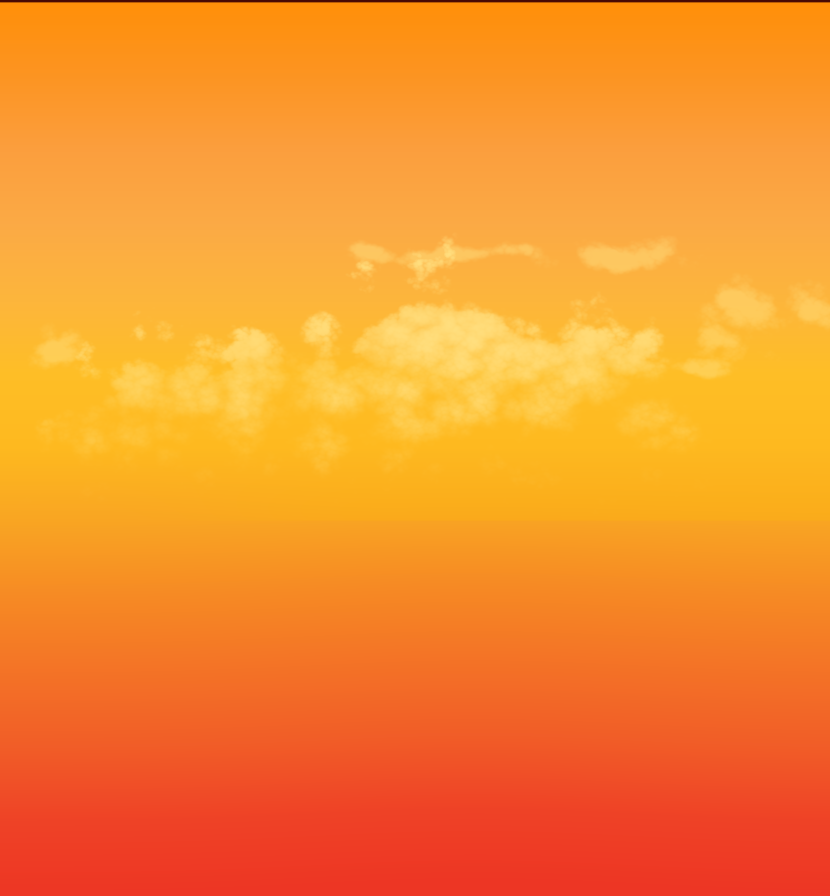
Write a Shadertoy shader that draws this background.

```glsl
// A warm sunset sky: orange at the top, golden at the middle, red at the foot,
// crossed by one soft cloud bank. The sky blends evenly spaced colour stops;
// cellular billows roughen a ridge profile and a few elliptical wisps.

const vec3 SKY[13] = vec3[](
    vec3(1.0, .56, .03), vec3(.99, .58, .13), vec3(.985, .62, .24),
    vec3(.985, .665, .27), vec3(.99, .71, .235), vec3(.995, .745, .15),
    vec3(.995, .725, .12), vec3(.975, .645, .135), vec3(.965, .54, .14),
    vec3(.955, .45, .15), vec3(.945, .365, .155), vec3(.935, .26, .15),
    vec3(.93, .21, .14));

// Cloud top, as depth below the upper edge, every 1/24 of the height
const float RIDGE[19] = float[](
    .475, .414, .390, .361, .367, .375, .344, .332, .349, .306,
    .281, .281, .310, .328, .333, .349, .358, .378, .470);

// Detached wisps: centre (x, depth) and radii
const vec4 WISPS[8] = vec4[](
    vec4(.058, .386, .034, .026), vec4(.500, .284, .120, .011),
    vec4(.692, .287, .090, .019), vec4(.835, .346, .046, .034),
    vec4(.822, .385, .054, .024), vec4(.775, .417, .055, .016),
    vec4(.920, .338, .042, .030), vec4(.405, .281, .026, .011));

const vec3 CLOUD_LIGHT = vec3(1.0, .875, .50);
const vec3 TOP_LINE = vec3(.28, .03, .01);

vec2 hash2(vec2 cell) {
    vec2 q = vec2(dot(cell, vec2(127.1, 311.7)), dot(cell, vec2(269.5, 183.3)));
    return fract(sin(q) * 43758.5);
}

// Smoothed squared distance to the nearest scattered point
float cellular(vec2 p) {
    vec2 cell = floor(p), f = fract(p);
    float sum = 0.0;
    for (int y = -1; y <= 1; y++)
    for (int x = -1; x <= 1; x++) {
        vec2 o = vec2(x, y);
        vec2 d = o + hash2(cell + o) - f;
        sum += exp(-8.0 * dot(d, d));
    }
    return -log(sum + .001) / 8.0;
}

// Layered cellular noise, roughly centred on zero
float billows(vec2 p) {
    float sum = 0.0, weight = .5;
    for (int i = 0; i < 5; i++) {
        sum += weight * cellular(p);
        p = mat2(1.6, 1.2, -1.2, 1.6) * p + 7.3;
        weight *= .55;
    }
    return .14 - sum;
}

vec2 sineWarp(vec2 p) {
    vec2 a = sin(p.yx * vec2(37.0, 29.0) + vec2(1.0, 4.0));
    return a + .5 * sin(p.yx * vec2(83.0, 71.0) + 2.0 * a.yx);
}

vec3 skyColor(float depth) {
    float s = clamp(depth, 0.0, 1.0) * 12.0;
    int i = min(int(s), 11);
    return mix(SKY[i], SKY[i + 1], s - float(i));
}

float ridgeDepth(float x) {
    float s = clamp(x * 24.0 - 1.0, 0.0, 18.0);
    int i = min(int(s), 17);
    return mix(RIDGE[i], RIDGE[i + 1], smoothstep(0.0, 1.0, s - float(i)));
}

// Main bank: crisp above, dissolving downwards
float bankDensity(vec2 p, float puff) {
    float below = p.y - ridgeDepth(p.x + .05 * puff) + .24 * puff;
    float edge = smoothstep(-.004, .036, below);
    float fade = 1.0 - smoothstep(.33, .535, p.y - .35 * puff);
    float sides = smoothstep(.035, .10, p.x + .2 * puff)
                * (1.0 - smoothstep(.72, .80, p.x - .2 * puff));
    float glow = mix(.72, .92, exp(-pow((p.x - .49) / .2, 2.0)));
    return edge * fade * sides * glow * (1.0 + .7 * puff);
}

float wispDensity(vec2 p, float puff) {
    vec2 q = p + .004 * sineWarp(p);
    float density = 0.0;
    for (int i = 0; i < 8; i++) {
        float d = 1.0 - length((q - WISPS[i].xy) / WISPS[i].zw);
        density = max(density, smoothstep(-.05, .75, d + 3.2 * puff));
    }
    return .5 * density;
}

void mainImage(out vec4 fragColor, in vec2 fragCoord) {
    vec2 p = fragCoord / iResolution.y;
    p.y = 1.0 - p.y;
    float pixel = 1.0 / iResolution.y;

    // Sky, with the red rising slightly near the centre
    float rise = .014 * exp(-pow((p.x - .53) / .25, 2.0));
    vec3 color = skyColor(p.y + rise * smoothstep(.5, .65, p.y));

    // Faint horizontal seam under the bank
    float seam = smoothstep(.50, .58, p.y) * smoothstep(pixel, -pixel, p.y - .581);
    color += seam * smoothstep(.1, .45, p.x) * vec3(.005, .022, -.03);

    // Clouds
    float puff = billows(p * vec2(15.0, 18.0));
    float cloud = max(bankDensity(p, puff), wispDensity(p, puff));
    color = mix(color, CLOUD_LIGHT, clamp(cloud, 0.0, 1.0));

    // Dark line along the upper edge
    color = mix(TOP_LINE, color, smoothstep(-pixel, pixel, p.y - .0026));
    fragColor = vec4(color, 1.0);
}
```
